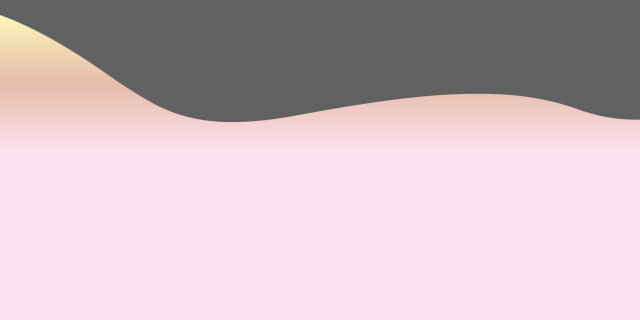
This background is drawn by a WebGL 2 fragment shader. Its source:

```glsl
#version 300 es
precision highp float;

uniform vec2 u_resolution;
out vec4 fragColor;

const vec3 GREY = vec3(0.38);
const vec3 YELLOW = vec3(0.985, 0.965, 0.735);
const vec3 PEACH = vec3(0.90, 0.735, 0.665);
const vec3 PINK = vec3(1.0, 0.886, 0.945);

// Wave knots: position x, height y, slope z
const int KNOTS = 8;
const vec3 WAVE[KNOTS] = vec3[KNOTS](
    vec3(0.0, 0.953, -0.36), vec3(0.3385, 0.7656, -0.70),
    vec3(0.4688, 0.6823, -0.57), vec3(0.724, 0.6185, 0.0),
    vec3(0.9115, 0.6367, 0.18), vec3(1.4974, 0.707, 0.0),
    vec3(1.8047, 0.6589, -0.36), vec3(2.0, 0.6263, 0.03));

// Cubic Hermite curve between two knots
float hermite(vec3 a, vec3 b, float x) {
    float span = b.x - a.x;
    float t = clamp((x - a.x) / span, 0.0, 1.0);
    float s = 1.0 - t;
    float ease = t * t * (3.0 - 2.0 * t);
    return mix(a.y, b.y, ease) + span * t * s * (a.z * s - b.z * t);
}

float waveHeight(float x) {
    float height = WAVE[0].y;
    for (int i = 0; i < KNOTS - 1; i++) {
        if (x >= WAVE[i].x) height = hermite(WAVE[i], WAVE[i + 1], x);
    }
    return height;
}

// Vertical blend from pink through peach to yellow
vec3 glow(float y) {
    vec3 lower = mix(PINK, PEACH, clamp((y - 0.521) / 0.216, 0.0, 1.0));
    return mix(lower, YELLOW, clamp((y - 0.737) / 0.216, 0.0, 1.0));
}

void main() {
    vec2 uv = gl_FragCoord.xy / u_resolution;

    // Signed height above the wave, smoothed over one pixel
    float above = uv.y - waveHeight(uv.x * 2.0);
    float cover = clamp(above / max(fwidth(above), 1e-5) + 0.5, 0.0, 1.0);

    fragColor = vec4(mix(glow(uv.y), GREY, cover), 1.0);
}
```
